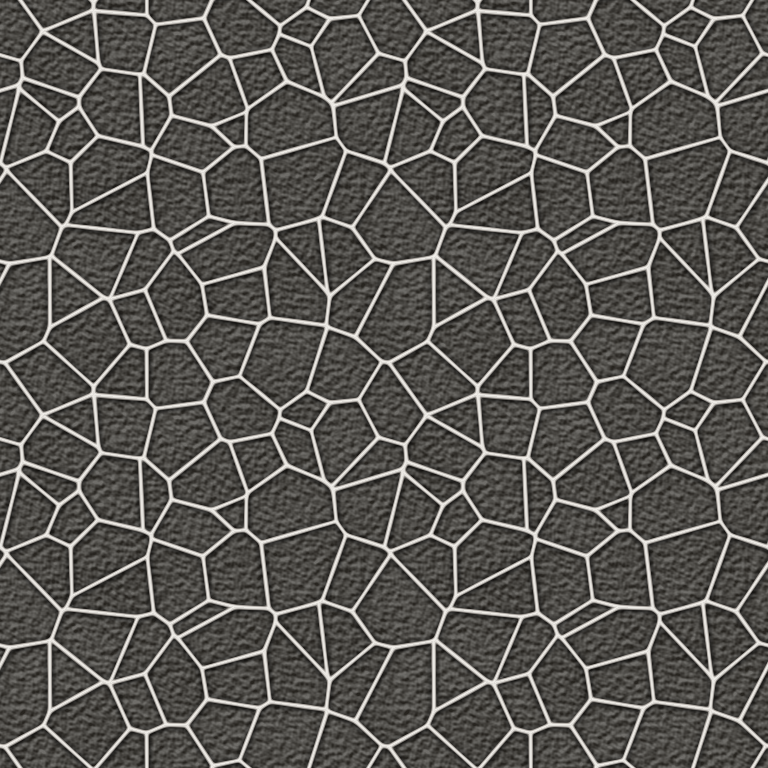
Write a WebGL 2 fragment shader that draws this pattern.

```glsl
#version 300 es
precision highp float;
// Seamless dark crazy paving: grained stone slabs divided by raised pale seams.

uniform vec2 u_resolution;
out vec4 fragColor;

const float REPEATS = 2.0;             // whole tiles along each canvas side
const float SLABS = 7.0;               // slab sites along each tile side
const vec2 GRAIN = vec2(54.0, 70.0);   // grain cells along each tile side
const float WEIGHT_SPREAD = 0.36;      // larger values give more slivers

const vec3 STONE_DARK = vec3(0.205, 0.195, 0.178);
const vec3 STONE_LIGHT = vec3(0.385, 0.378, 0.362);
const vec3 SEAM_SIDE = vec3(0.55, 0.53, 0.51);
const vec3 SEAM_CREST = vec3(0.94, 0.93, 0.91);
const vec2 LIGHT_DIR = vec2(-0.35, 0.94);

// Integer hash of a lattice cell, wrapped to the given period.
vec3 hashCell(vec2 cell, vec2 period, uint seed) {
    cell -= period * floor((cell + 0.5) / period);
    uvec3 v = uvec3(uvec2(cell + 0.5), seed);
    v = v * 1664525u + 1013904223u;
    v.x += v.y * v.z; v.y += v.z * v.x; v.z += v.x * v.y;
    v ^= v >> 16u;
    v.x += v.y * v.z; v.y += v.z * v.x; v.z += v.x * v.y;
    return vec3(v >> 8u) * exp2(-24.0);
}

float gradientDot(vec2 cell, vec2 corner, vec2 f, vec2 period, uint seed) {
    float angle = 6.28318 * hashCell(cell + corner, period, seed).x;
    return dot(vec2(cos(angle), sin(angle)), f - corner);
}

// Periodic gradient noise, roughly -0.7 to 0.7.
float gradientNoise(vec2 p, vec2 period, uint seed) {
    vec2 cell = floor(p), f = p - cell;
    vec2 w = f * f * f * (f * (f * 6.0 - 15.0) + 10.0);
    float a = gradientDot(cell, vec2(0, 0), f, period, seed);
    float b = gradientDot(cell, vec2(1, 0), f, period, seed);
    float c = gradientDot(cell, vec2(0, 1), f, period, seed);
    float d = gradientDot(cell, vec2(1, 1), f, period, seed);
    return mix(mix(a, b, w.x), mix(c, d, w.x), w.y);
}

float grainHeight(vec2 p, vec2 period) {
    return gradientNoise(p, period, 11u)
         + 0.45 * gradientNoise(p * 2.0, period * 2.0, 12u);
}

// Slope of the grain towards the light.
float grainRelief(vec2 p, vec2 period, vec2 light) {
    vec2 offset = 0.3 * light;
    return grainHeight(p - offset, period) - grainHeight(p + offset, period);
}

// Slab site relative to p (xy) and its weighted squared distance (z).
vec3 slabSite(vec2 p, vec2 cell, float period) {
    vec3 h = hashCell(cell, vec2(period), 3u);
    vec2 toSite = cell + h.xy - p;
    return vec3(toSite, dot(toSite, toSite) - WEIGHT_SPREAD * h.z);
}

// Weighted Voronoi: x = rounded edge distance, yz = inward edge normal.
vec3 slabEdge(vec2 p, float period, float sharpness) {
    vec2 base = floor(p);
    vec3 home = vec3(0.0, 0.0, 1e3);
    for (int y = -2; y <= 2; y++)
    for (int x = -2; x <= 2; x++) {
        vec3 site = slabSite(p, base + vec2(x, y), period);
        if (site.z < home.z) home = site;
    }
    float nearest = 1e3, blend = 0.0;
    vec2 normal = vec2(0.0, 1.0);
    for (int y = -2; y <= 2; y++)
    for (int x = -2; x <= 2; x++) {
        vec3 site = slabSite(p, base + vec2(x, y), period);
        vec2 across = home.xy - site.xy;
        float span = length(across);
        if (span < 1e-4) continue;
        float d = (site.z - home.z) / (2.0 * span);
        blend += exp(-sharpness * d);
        if (d < nearest) { nearest = d; normal = across / span; }
    }
    float rounded = -log(max(blend, 1e-12)) / sharpness;
    return vec3(min(nearest, rounded), normal);
}

// One inside the radius, zero outside, with a soft edge.
float band(float d, float radius, float softness) {
    return 1.0 - smoothstep(radius - softness, radius + softness, d);
}

void main() {
    vec2 tile = REPEATS * gl_FragCoord.xy / u_resolution;
    float pixel = 1.0 / min(u_resolution.x, u_resolution.y);

    vec3 edge = slabEdge(tile * SLABS, SLABS, 65.0);
    float d = edge.x / (SLABS * REPEATS);
    float facing = dot(edge.yz, LIGHT_DIR);

    // Slab face: embossed grain over slow tonal drift
    float relief = grainRelief(tile * GRAIN, GRAIN, LIGHT_DIR);
    float drift = gradientNoise(tile * 5.0, vec2(5.0), 21u);
    vec3 color = mix(STONE_DARK, STONE_LIGHT, clamp(0.53 + 1.15 * relief + 0.2 * drift, -0.3, 1.3));

    // Shadow beside the seams, deeper on the side away from the light
    float shadow = 1.0 - smoothstep(0.002, 0.0105, d);
    color *= 1.0 - shadow * (0.46 - 0.16 * facing);

    // Raised seam: grey flanks and a pale crest
    float width = 1.0 + 0.25 * gradientNoise(tile * 12.0, vec2(12.0), 31u);
    float crest = band(d, 0.0017 * width, max(0.0011, 0.6 * pixel));
    color = mix(color, SEAM_SIDE * (1.0 + 0.15 * facing), band(d, 0.0029 * width, max(0.0007, 0.6 * pixel)));
    color = mix(color, SEAM_CREST, crest * (0.93 + 0.07 * facing));
    fragColor = vec4(color, 1.0);
}
```
